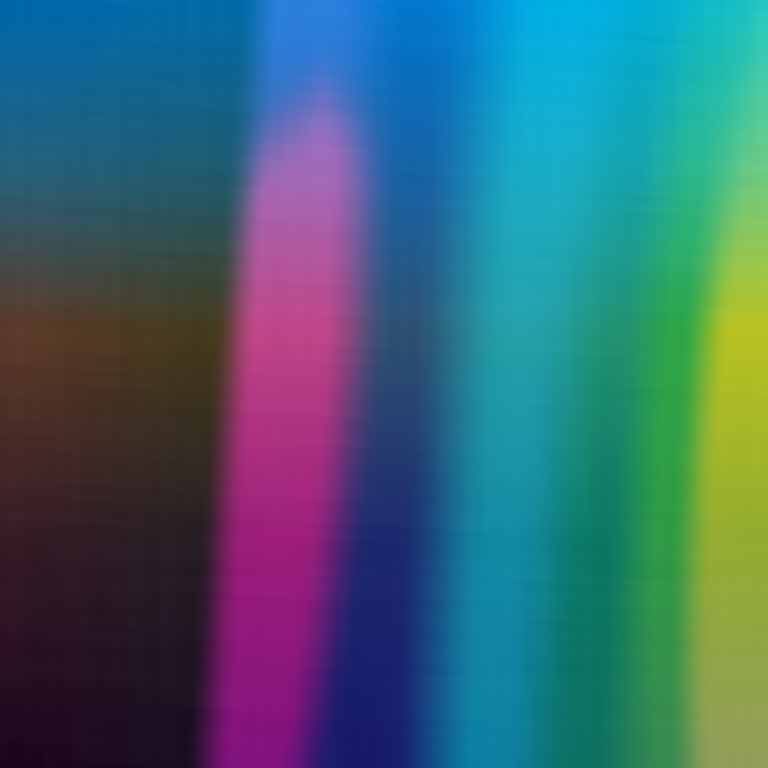
Write a Shadertoy shader that draws this background.

```glsl
// Soft leaning curtains of coloured light: dusk brown, magenta, navy, cyan, green and yellow.

float hash(vec2 p) {
    return fract(sin(dot(p, vec2(127.1, 311.7))) * 43758.5453);
}

float noise(vec2 p) {
    vec2 i = floor(p), f = fract(p);
    f = f * f * (3.0 - 2.0 * f);
    return mix(mix(hash(i), hash(i + vec2(1, 0)), f.x),
               mix(hash(i + vec2(0, 1)), hash(i + vec2(1, 1)), f.x), f.y);
}

// Vertical gradient through five colours, from the top down
vec3 ramp(float v, vec3 top, vec3 upper, vec3 middle, vec3 lower, vec3 bottom) {
    vec3 c = mix(top, upper, clamp(v / 0.22, 0.0, 1.0));
    c = mix(c, middle, clamp((v - 0.22) / 0.21, 0.0, 1.0));
    c = mix(c, lower, clamp((v - 0.43) / 0.27, 0.0, 1.0));
    return mix(c, bottom, clamp((v - 0.70) / 0.30, 0.0, 1.0));
}

// Quadratic curve giving the x position of a leaning edge
float lean(float v, vec3 k) {
    return mix(mix(k.x, k.y, v), mix(k.y, k.z, v), v);
}

// Soft step between two leaning edges
float fold(vec2 p, vec3 start, vec3 end) {
    return smoothstep(lean(p.y, start), lean(p.y, end), p.x);
}

void mainImage(out vec4 fragColor, in vec2 fragCoord) {
    vec2 uv = fragCoord / iResolution.xy;
    vec2 p = vec2(uv.x, 1.0 - uv.y);
    float v = p.y;

    // Dusk on the left, from blue through brown to near black
    vec3 dusk = ramp(v, vec3(0.0, 0.41, 0.68), vec3(0.14, 0.38, 0.48),
        vec3(0.36, 0.23, 0.16), vec3(0.21, 0.11, 0.15), vec3(0.12, 0.02, 0.12));
    vec3 shade = ramp(v, vec3(0.0, 0.42, 0.66), vec3(0.12, 0.36, 0.44),
        vec3(0.27, 0.23, 0.11), vec3(0.15, 0.12, 0.14), vec3(0.09, 0.05, 0.13));
    vec3 col = mix(dusk, shade, smoothstep(0.0, 0.28, p.x));

    // Magenta flame with a pointed tip below a light blue column
    vec3 blue = mix(vec3(0.17, 0.50, 0.87), vec3(0.25, 0.40, 0.65), smoothstep(0.0, 0.25, v));
    vec3 magenta = ramp(v, vec3(0.50, 0.48, 0.85), vec3(0.63, 0.42, 0.72),
        vec3(0.75, 0.27, 0.53), vec3(0.62, 0.12, 0.48), vec3(0.50, 0.07, 0.49));
    float tip = smoothstep(-0.05, 0.10, v - 0.10 - 0.8 * abs(p.x - 0.42));
    vec3 flame = mix(blue, magenta, max(tip, smoothstep(0.22, 0.36, v)));
    col = mix(col, flame, fold(p, vec3(0.312, 0.267, 0.237), vec3(0.371, 0.326, 0.302)));

    // Navy valley
    vec3 navy = ramp(v, vec3(0.0, 0.47, 0.81), vec3(0.09, 0.39, 0.65),
        vec3(0.18, 0.32, 0.45), vec3(0.11, 0.16, 0.43), vec3(0.09, 0.10, 0.42));
    col = mix(col, navy, fold(p, vec3(0.43, 0.426, 0.358), vec3(0.53, 0.527, 0.436)));

    // Cyan ridge
    vec3 cyan = ramp(v, vec3(0.0, 0.69, 0.90), vec3(0.10, 0.68, 0.78),
        vec3(0.14, 0.63, 0.66), vec3(0.07, 0.54, 0.64), vec3(0.05, 0.50, 0.64));
    col = mix(col, cyan, fold(p, vec3(0.56, 0.52, 0.50), vec3(0.72, 0.64, 0.625)));

    // Deep teal valley
    vec3 teal = ramp(v, vec3(0.0, 0.67, 0.82), vec3(0.08, 0.64, 0.68),
        vec3(0.13, 0.57, 0.44), vec3(0.04, 0.47, 0.39), vec3(0.05, 0.44, 0.38));
    col = mix(col, teal, fold(p, vec3(0.75, 0.672, 0.645), vec3(0.86, 0.792, 0.755)));

    // Green slope rising into the yellow edge
    vec3 green = ramp(v, vec3(0.07, 0.74, 0.78), vec3(0.17, 0.72, 0.56),
        vec3(0.18, 0.65, 0.28), vec3(0.18, 0.60, 0.27), vec3(0.22, 0.54, 0.32));
    col = mix(col, green, fold(p, vec3(0.84, 0.795, 0.77), vec3(0.95, 0.842, 0.866)));
    vec3 yellow = ramp(v, vec3(0.18, 0.81, 0.76), vec3(0.42, 0.79, 0.52),
        vec3(0.72, 0.76, 0.13), vec3(0.58, 0.68, 0.19), vec3(0.57, 0.62, 0.36));
    col = mix(col, yellow, fold(p, vec3(0.93, 0.862, 0.866), vec3(1.04, 0.905, 0.93)));

    // Faint woven grain of stretched threads
    float weft = noise(vec2(p.x * 7.0, (v - 0.06 * p.x) * 100.0));
    float warp = noise(vec2(p.x * 80.0, v * 5.0));
    col += 0.014 * (weft - 0.5) + 0.012 * (warp - 0.5);

    fragColor = vec4(clamp(col, 0.0, 1.0), 1.0);
}
```
